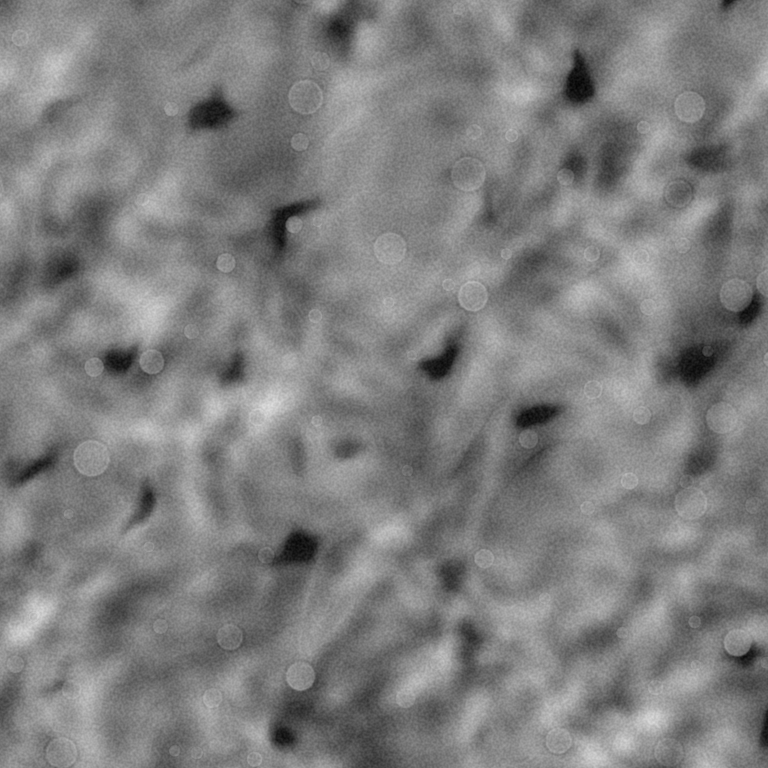
Reproduce this texture procedurally as a WebGL 2 fragment shader.

```glsl
#version 300 es
precision highp float;
// Murky grey micrograph: out-of-focus clouds and streaks with dark smudges,
// pale round droplets and fine film grain. Clouds are warped gradient noise;
// smudges and droplets are scattered over jittered hash grids.

uniform vec2 u_resolution;
out vec4 fragColor;

const float BASE_TONE = 0.505;
const float STREAK_ANGLE = 0.98;                      // radians from the x axis
const vec2  STREAK_STRETCH = vec2(0.55, 1.35);        // along, across
const vec4  CLOUD_FREQ = vec4(3.2, 7.0, 14.0, 27.0);
const vec4  CLOUD_GAIN = vec4(0.13, 0.21, 0.23, 0.14);
const float FILAMENT_GAIN = 0.09;
const float SMUDGE_CELL = 0.11;
const float SMUDGE_CHANCE = 0.46;
const vec2  SMUDGE_DEPTH = vec2(0.10, 0.50);          // faintest, darkest
const float DROPLET_TONE = 0.63;
const float RIM_GAIN = 0.06;
const float GRAIN_FINE = 0.080;
const float GRAIN_COARSE = 0.055;

// Integer hash of a cell and a seed, three values in 0..1
vec3 hash3(vec2 cell, int seed) {
  uvec3 v = uvec3(ivec3(ivec2(cell) + 512, seed));
  v = v * 1664525u + 1013904223u;
  v.x += v.y * v.z; v.y += v.z * v.x; v.z += v.x * v.y;
  v ^= v >> 16u;
  v.x += v.y * v.z; v.y += v.z * v.x; v.z += v.x * v.y;
  return vec3(v >> 8u) / 16777216.0;
}

mat2 rotation(float a) {
  return mat2(cos(a), sin(a), -sin(a), cos(a));
}

float cornerSlope(vec2 cell, vec2 offset, int seed) {
  float a = 6.28318 * hash3(cell, seed).x;
  return dot(vec2(cos(a), sin(a)), offset);
}

float gradientNoise(vec2 p, int seed) {
  vec2 i = floor(p), f = p - i;
  vec2 u = f * f * f * (f * (f * 6.0 - 15.0) + 10.0);
  vec2 e = vec2(1.0, 0.0);
  return mix(mix(cornerSlope(i, f, seed), cornerSlope(i + e, f - e, seed), u.x),
             mix(cornerSlope(i + e.yx, f - e.yx, seed),
                 cornerSlope(i + 1.0, f - 1.0, seed), u.x), u.y);
}

vec2 warp(vec2 p, float freq, int seed) {
  return vec2(gradientNoise(p * freq, seed), gradientNoise(p * freq, seed + 1));
}

// Soft clouds, stretched along the streak direction in the middle octaves
float clouds(vec2 p) {
  vec2 q = p + 0.05 * warp(p, 5.0, 10);
  vec2 s = (q * rotation(STREAK_ANGLE)) * STREAK_STRETCH;
  float busy = clamp(1.0 + 1.3 * gradientNoise(p * 3.0, 20), 0.45, 1.6);
  float broad = CLOUD_GAIN.x * gradientNoise(q * CLOUD_FREQ.x, 21)
              + CLOUD_GAIN.y * gradientNoise(q * CLOUD_FREQ.y, 22);
  float detail = CLOUD_GAIN.z * gradientNoise(s * CLOUD_FREQ.z, 23)
               + CLOUD_GAIN.w * gradientNoise(q * CLOUD_FREQ.w, 24);
  float crease = exp(-16.0 * abs(gradientNoise(s * 8.0, 25)));
  float mask = gradientNoise(p * 6.0, 26);
  return broad + busy * detail + FILAMENT_GAIN * crease * mask * 2.0;
}

// Dark elongated smudges, summed over neighbouring cells
float smudges(vec2 p) {
  vec2 q = p + 0.028 * warp(p, 15.0, 30) + 0.010 * warp(p, 38.0, 32);
  vec2 home = floor(q / SMUDGE_CELL);
  float dark = 0.0;
  for (int k = 0; k < 9; k++) {
    vec2 cell = home + vec2(k % 3, k / 3) - 1.0;
    vec3 place = hash3(cell, 40), look = hash3(cell, 41);
    if (place.z > SMUDGE_CHANCE) continue;
    vec2 d = q - (cell + 0.1 + 0.8 * place.xy) * SMUDGE_CELL;
    d = d * rotation(STREAK_ANGLE + 1.8 * (look.x - 0.5));
    vec2 size = vec2(mix(0.022, 0.042, look.y), mix(0.012, 0.022, look.z));
    float r2 = dot(d / size, d / size);
    float depth = fract(look.x * 7.0 + look.z * 5.0);
    dark += mix(SMUDGE_DEPTH.x, SMUDGE_DEPTH.y, depth * depth) * exp(-pow(r2, 1.2));
  }
  return dark;
}

// Pale discs with a thin bright rim and a faint dark halo
float droplets(float tone, vec2 p, float pitch, vec2 radii, float chance, int seed) {
  vec2 home = floor(p / pitch);
  float blur = 0.0012 + 0.5 / min(u_resolution.x, u_resolution.y);
  for (int k = 0; k < 9; k++) {
    vec2 cell = home + vec2(k % 3, k / 3) - 1.0;
    vec3 place = hash3(cell, seed), look = hash3(cell, seed + 1);
    if (place.z > chance) continue;
    vec2 d = p - (cell + 0.1 + 0.8 * place.xy) * pitch;
    float r = mix(radii.x, radii.y, look.x), dist = length(d);
    float fill = 1.0 - smoothstep(r - blur, r + blur, dist);
    float tilt = 1.0 - 0.35 * dot(d, vec2(0.7, 0.7)) / r;
    float rim = exp(-pow((dist - r) / blur, 2.0));
    float halo = exp(-pow((dist - 1.16 * r) / (0.12 * r), 2.0));
    tone = mix(tone, DROPLET_TONE, fill * tilt * mix(0.12, 0.62, look.y * look.y));
    tone += RIM_GAIN * rim * mix(0.5, 1.2, look.z) - 0.035 * halo;
  }
  return tone;
}

void main() {
  vec2 p = gl_FragCoord.xy / min(u_resolution.x, u_resolution.y);
  float tone = BASE_TONE + clouds(p) - smudges(p);
  tone = max(tone, 0.09 + 0.25 * tone);               // soft floor for the blacks
  tone = droplets(tone, p, 0.14, vec2(0.014, 0.023), 0.42, 50);
  tone = droplets(tone, p, 0.08, vec2(0.006, 0.012), 0.32, 60);
  tone += GRAIN_FINE * gradientNoise(p * rotation(0.6) * 307.0, 70)
        + GRAIN_COARSE * gradientNoise(p * rotation(0.3) * 171.0, 71);
  fragColor = vec4(vec3(clamp(tone, 0.0, 1.0)), 1.0);
}
```
